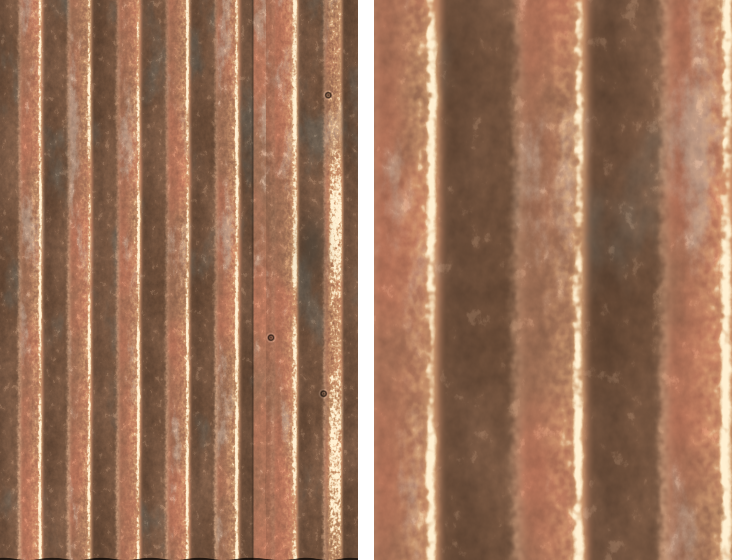
Left, the full canvas; right, a detail of the centre.
Reproduce this texture procedurally as a WebGL 2 fragment shader.

```glsl
#version 300 es
precision highp float;

uniform vec2 u_resolution;
out vec4 fragColor;

vec2 gradientAt(vec2 cell) {
  vec3 h = fract(vec3(cell.xyx) * vec3(0.1031, 0.103, 0.0973));
  h += dot(h, h.yzx + 33.33);
  float angle = 6.2832 * fract((h.x + h.y) * h.z);
  return vec2(cos(angle), sin(angle));
}

// Gradient noise, roughly -0.7 to 0.7
float noise(vec2 p) {
  vec2 i = floor(p), f = p - i;
  vec2 u = f * f * f * (f * (f * 6.0 - 15.0) + 10.0);
  vec2 e = vec2(1.0, 0.0);
  float low = mix(dot(gradientAt(i), f), dot(gradientAt(i + e), f - e), u.x);
  float high = mix(dot(gradientAt(i + e.yx), f - e.yx), dot(gradientAt(i + 1.0), f - 1.0), u.x);
  return mix(low, high, u.y);
}

float fbm(vec2 p) {
  float sum = 0.0, amplitude = 0.75;
  for (int i = 0; i < 5; i++) {
    sum += amplitude * noise(p);
    p = mat2(1.6, 1.2, -1.2, 1.6) * p + 7.3;
    amplitude *= 0.55;
  }
  return sum;
}

float bump(float x, float width) {
  return exp(-x * x / (width * width));
}

// Ridge count across the sheet; whole numbers fall on the bright crests
float ridgePhase(float x) {
  if (x < 0.661) return (x - 0.112) / 0.1372;
  if (x < 0.824) return 4.0 + (x - 0.661) / 0.163;
  return 5.0 + (x - 0.824) / 0.125;
}

void main() {
  vec2 uv = gl_FragCoord.xy / u_resolution;
  vec2 q = gl_FragCoord.xy / u_resolution.y;
  float blotch = fbm(q * vec2(9.0, 5.0));
  float stain = fbm(q * vec2(12.0, 6.0) + 31.0);
  float grain = fbm(q * vec2(75.0, 60.0) + 5.0);
  float grit = noise(q * vec2(210.0, 150.0)) + 0.6 * noise(q * 290.0 + 9.0);

  // Corrugation: crest at d = 0, shaded valley to its right, lit face to its left
  float wobble = 0.0022 * noise(vec2(3.0, uv.y * 4.0));
  float phase = ridgePhase(uv.x + wobble);
  float id = floor(phase + 0.5);
  float d = phase - id;
  float ragged = d + 0.02 * grain + 0.012 * grit;
  float lastRidge = step(5.5, id);
  float wideRidge = step(4.5, id) - lastRidge;
  float leftEdge = -0.415 + 0.04 * wideRidge + 0.08 * lastRidge;
  float face = smoothstep(leftEdge - 0.06, leftEdge + 0.05, d) * (1.0 - smoothstep(0.0, 0.11, ragged));
  float overlap = smoothstep(0.706, 0.71, uv.x) * (1.0 - smoothstep(0.81, 0.83, uv.x));
  face = max(face, overlap * 0.8);

  // Valley brown, with cool grey patches
  vec3 valley = mix(vec3(0.42, 0.30, 0.22), vec3(0.52, 0.38, 0.29), smoothstep(-0.45, 0.5, blotch));
  valley = mix(valley, vec3(0.43, 0.39, 0.34), 0.75 * smoothstep(0.1, 0.55, stain + 0.25 * (uv.y - 0.5)));
  valley *= 1.0 - 0.1 * bump(d - 0.2, 0.13);

  // Rusty face, with bare zinc showing through
  vec3 rust = mix(vec3(0.60, 0.42, 0.32), vec3(0.70, 0.44, 0.34), smoothstep(-0.35, 0.4, blotch));
  float zinc = smoothstep(0.05, 0.5, fbm(vec2(id * 5.3 + d * 2.0, uv.y * 6.0)) + 0.3 * grain + 0.3 * (uv.y - 0.6));
  rust = mix(rust, vec3(0.69, 0.59, 0.52), 0.75 * zinc);
  rust *= 1.0 + 0.12 * smoothstep(-0.35, 0.0, d);
  vec3 color = mix(valley, rust, face);
  color *= 1.0 + 0.16 * grain + 0.05 * grit;
  color += 0.07 * smoothstep(0.25, 0.5, grain) * vec3(1.0, 0.95, 0.85);

  // Faint line on the left shoulder of each ridge
  float along = 0.5 + 0.8 * noise(vec2(id * 3.7 + 0.4, uv.y * 5.0));
  float shoulder = bump(ragged - leftEdge, 0.045) * (0.35 + 0.4 * along) * (1.2 - 0.6 * uv.y);
  shoulder *= (0.75 + 0.6 * grit) * (1.0 - 0.6 * wideRidge);
  color = mix(color, vec3(0.86, 0.68, 0.54), clamp(shoulder, 0.0, 0.8));

  // Broken glare on the crests; a broad patchy sheen on the last one
  float shine = 0.6 + 0.7 * noise(vec2(id * 5.1 + 0.3, uv.y * 8.0)) + 0.45 * noise(vec2(id * 2.3, uv.y * 31.0));
  float core = bump(ragged, 0.042 + 0.02 * wideRidge) * clamp(shine + 0.25 + 0.5 * grit, 0.15, 1.0);
  float glow = bump(min(ragged + 0.03, 0.0), 0.14) * (1.0 - smoothstep(0.0, 0.07, ragged));
  glow *= clamp(0.35 * shine + 0.55 * grit + 0.3 * grain, 0.0, 0.7);
  float glare = max(core * (1.0 - 0.5 * lastRidge), glow);
  float bands = 0.25 + 0.65 * bump(uv.y - 0.6, 0.11) + 0.55 * bump(uv.y - 0.18, 0.16);
  float sheen = lastRidge * smoothstep(-0.32, -0.16, ragged) * (1.0 - smoothstep(0.0, 0.1, ragged));
  sheen *= clamp(bands + 0.55 * grit + 0.5 * grain, 0.0, 1.0);
  color = mix(color, vec3(0.86, 0.67, 0.47), clamp(1.2 * max(glare, sheen), 0.0, 0.85));
  color = mix(color, vec3(1.0, 0.94, 0.82), smoothstep(0.35, 0.95, max(glare, sheen)));

  // Overlapping sheet seam and a sooty smudge
  color *= 1.0 - 0.22 * bump(uv.x - 0.706, 0.003);
  color = mix(color, vec3(0.29, 0.26, 0.22), 0.65 * bump(length((uv - vec2(0.873, 0.56)) * vec2(1.0, 0.6)), 0.032));

  // Nail holes with a pale rim
  vec2 nails[3] = vec2[3](vec2(0.757, 0.397), vec2(0.904, 0.297), vec2(0.917, 0.83));
  for (int i = 0; i < 3; i++) {
    float r = length((uv - nails[i]) * vec2(0.64, 1.0));
    color *= 1.0 - 0.6 * bump(r - 0.0045, 0.0016) - 0.45 * bump(r, 0.002);
    color += 0.09 * bump(r - 0.0075, 0.0015);
  }

  // Dark scalloped lower rim
  float rim = 0.002 + 0.002 * cos(6.2832 * (phase - 0.25));
  color *= mix(0.3, 1.0, smoothstep(rim - 0.001, rim + 0.001, uv.y));
  fragColor = vec4(clamp(color, 0.0, 1.0), 1.0);
}
```
